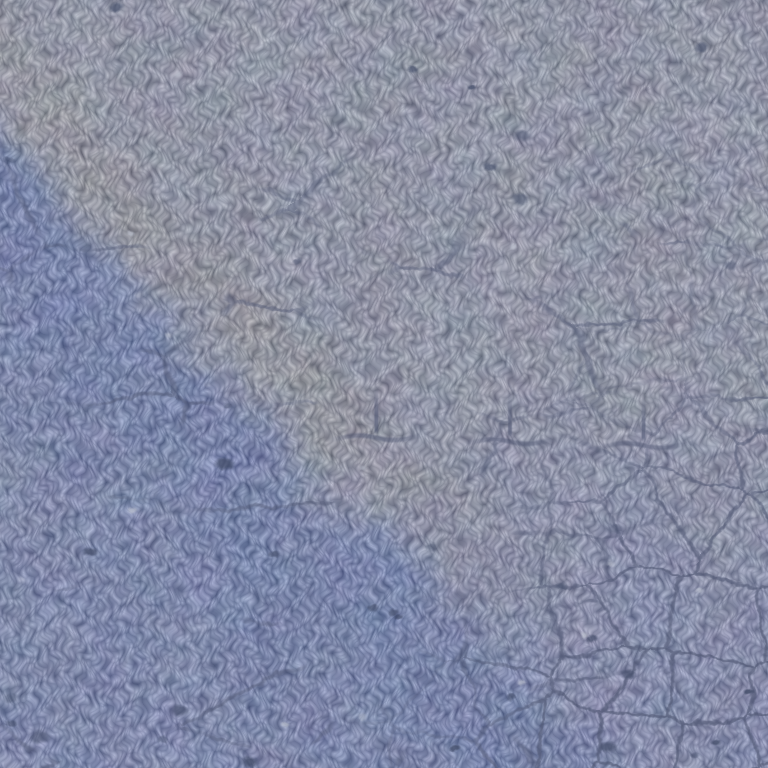
This texture is drawn by a WebGL 2 fragment shader. Its source:

```glsl
#version 300 es
precision highp float;
// Weathered blue-grey plaster with fine grain, hairline cracks, pits and pale flecks.
uniform vec2 u_resolution;
out vec4 fragColor;

vec2 hash2(vec2 p) {
    vec3 q = fract(p.xyx * vec3(0.1031, 0.1030, 0.0973));
    q += dot(q, q.yzx + 33.33);
    return fract((q.xx + q.yz) * q.zy);
}

// Cellular noise: x = distance to nearest point, y = distance to cell border
vec2 cellular(vec2 p) {
    vec2 cell = floor(p), nearest = vec2(8.0), second = vec2(9.0);
    for (int j = -1; j <= 1; j++)
    for (int i = -1; i <= 1; i++) {
        vec2 c = cell + vec2(i, j);
        vec2 r = c + hash2(c) - p;
        if (dot(r, r) < dot(nearest, nearest)) {
            second = nearest;
            nearest = r;
        } else if (dot(r, r) < dot(second, second)) {
            second = r;
        }
    }
    float border = dot(0.5 * (nearest + second), normalize(second - nearest));
    return vec2(length(nearest), border);
}

// Layered, rotated sines, roughly -1 to 1
float clouds(vec2 p) {
    float sum = 0.0, amp = 0.55;
    for (int i = 0; i < 5; i++) {
        sum += amp * sin(p.x + 1.7 * sin(p.y * 0.8)) * cos(p.y + 0.6 * sin(p.x));
        p = mat2(1.4, 1.2, -1.2, 1.4) * p + 2.3;
        amp *= 0.62;
    }
    return sum;
}

// Mottled wash: grey above, blue lower left, lilac lower right
vec3 wash(vec2 uv) {
    float drift = clouds(uv * 9.0);
    float diagonal = (uv.x + uv.y - 0.82) * 0.7 + 0.045 * drift;
    vec3 grey = vec3(0.565, 0.58, 0.645);
    vec3 lilac = vec3(0.525, 0.55, 0.668);
    vec3 blue = vec3(0.475, 0.52, 0.662);
    vec3 color = mix(lilac, grey, smoothstep(0.1, 0.55, uv.y + 0.06 * drift));
    float shade = 1.0 - smoothstep(-0.05, 0.03, diagonal);
    color = mix(color, blue, shade * mix(0.55, 1.0, smoothstep(-0.4, -0.08, diagonal)));
    // Warm rim along the upper side of the blue stain
    float rim = exp(-pow((diagonal - 0.065) / 0.05, 2.0)) * smoothstep(0.12, 0.3, uv.y);
    color += rim * vec3(0.012, 0.004, -0.022);
    color += 0.012 * clouds(uv * 23.0 + 4.0);
    color += 0.013 * vec3(clouds(uv * 37.0), clouds(uv * 31.0 + 7.0), clouds(uv * 34.0 + 15.0));
    return color;
}

// Upright, wormy grain centred on zero
float grain(vec2 uv) {
    vec2 p = uv + 0.0035 * vec2(sin(uv.y * 190.0 + 3.0 * sin(uv.x * 57.0)),
                                sin(uv.x * 170.0 + 3.0 * sin(uv.y * 43.0)));
    float coarse = cellular(p * vec2(95.0, 60.0)).x - 0.45;
    float fine = cellular(p * vec2(165.0, 90.0) + 31.0).x - 0.45;
    return 0.15 * coarse - 0.23 * fine;
}

// Jagged hairlines: long level ones in the middle, a dense web at lower right
float cracks(vec2 uv) {
    vec2 p = uv + 0.006 * vec2(clouds(uv * 48.0), clouds(uv * 52.0 + 9.0));
    float level = cellular(p * vec2(4.5, 9.0) + 3.0).y / 9.0;
    float web = cellular(p * vec2(10.0, 12.0) + 17.0).y / 11.0;
    float patches = clouds(uv * 14.0 + 5.0);
    float levelMask = smoothstep(-0.15, 0.45, patches) * smoothstep(0.88, 0.7, uv.y);
    float webMask = smoothstep(0.45, 0.95, uv.x - 0.75 * uv.y + 0.2 + 0.15 * patches);
    float levelLine = 1.0 - smoothstep(0.0005, 0.0038, level);
    float webLine = 1.0 - smoothstep(0.0005, 0.0036, web);
    return max(0.75 * levelLine * levelMask, webLine * webMask);
}

// Scattered flattened pits (x) and small pale flecks (y)
vec2 specks(vec2 uv) {
    vec2 amount = vec2(0.0);
    vec2 p = uv + 0.003 * vec2(clouds(uv * 75.0), clouds(uv * 81.0 + 2.0));
    for (int i = 0; i < 34; i++) {
        vec2 place = hash2(vec2(i, 7)), kind = hash2(vec2(i, 53));
        place.y = pow(place.y, 1.6);
        float size = mix(0.006, 0.013, kind.x * kind.x);
        float pit = 1.0 - smoothstep(0.35, 1.1, length((p - place) * vec2(0.8, 1.25)) / size);
        amount.x = max(amount.x, pit * mix(0.5, 1.0, kind.y));
        float fleck = length((p - hash2(vec2(i, 91))) * vec2(0.8, 1.0));
        amount.y = max(amount.y, (1.0 - smoothstep(0.001, 0.006, fleck)) * kind.x);
    }
    return amount;
}

// Row of upright nicks standing on short level scratches
float nicks(vec2 uv) {
    float dark = 0.0;
    for (int i = 0; i < 3; i++) {
        vec2 d = uv - vec2(0.49 + 0.174 * float(i), 0.435 - 0.005 * float(i));
        float stem = (1.0 - smoothstep(0.001, 0.004, abs(d.x))) * smoothstep(-0.002, 0.006, d.y)
                   * (1.0 - smoothstep(0.02, 0.065, d.y));
        float sag = d.y + 0.005 + 0.003 * sin(d.x * 70.0);
        float base = (1.0 - smoothstep(0.001, 0.005, abs(sag))) * (1.0 - smoothstep(0.02, 0.07, abs(d.x)));
        dark = max(dark, max(stem, 0.8 * base));
    }
    return dark;
}

void main() {
    vec2 uv = gl_FragCoord.xy / u_resolution;
    vec3 color = wash(uv) + grain(uv) * vec3(1.0, 0.98, 0.92);
    vec2 marks = specks(uv);
    color = mix(color, vec3(0.31, 0.34, 0.45), 0.62 * max(cracks(uv), nicks(uv)));
    color = mix(color, vec3(0.25, 0.29, 0.40), 0.8 * marks.x);
    color = mix(color, vec3(0.76, 0.78, 0.83), 0.75 * marks.y);
    fragColor = vec4(color, 1.0);
}
```
